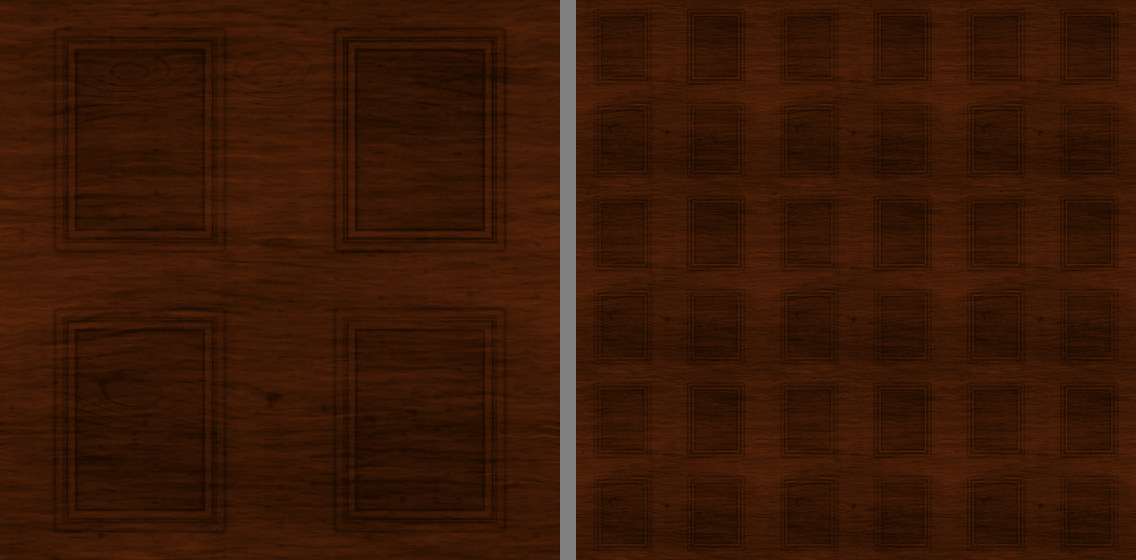
Left: one tile. Right: repeated 3 by 3.
This texture is drawn by a three.js fragment shader. Its source:

```glsl
// Dark stained wood wainscot: two by two raised panels with grooved mouldings.
// Wrapping noise, stretched sideways, makes the grain; a rounded box distance
// per cell cuts the grooves, and soft bumps bend the grain into loops.

varying vec2 vUv;

const float TAU = 6.2831853;

float hash(vec2 p) {
  return fract(sin(dot(p, vec2(127.1, 311.7))) * 43758.5453);
}

// Value noise on a grid of whole cells, so it wraps at the canvas edges
float noise(vec2 uv, vec2 cells, float seed) {
  vec2 p = uv * cells;
  vec2 i = floor(p);
  vec2 f = p - i;
  f = f * f * (3.0 - 2.0 * f);
  vec2 a = mod(i, cells);
  vec2 b = mod(i + 1.0, cells);
  return mix(mix(hash(a + seed), hash(vec2(b.x, a.y) + seed), f.x),
             mix(hash(vec2(a.x, b.y) + seed), hash(b + seed), f.x), f.y);
}

// Shortest offset from a centre on the repeating canvas
vec2 wrapOffset(vec2 uv, vec2 centre) {
  return fract(uv - centre + 0.5) - 0.5;
}

float roundBox(vec2 p, vec2 halfSize, float radius) {
  vec2 q = abs(p) - halfSize + radius;
  return length(max(q, 0.0)) + min(max(q.x, q.y), 0.0) - radius;
}

float groove(float x, float width) {
  return exp(-x * x / (width * width));
}

// Brightness of the bare wood, about 0.57 on average
float woodTone(vec2 uv) {
  // Four loop figures that push the grain apart
  float bump = 0.0;
  for (int i = 0; i < 4; i++) {
    float n = float(i);
    vec2 centre = vec2(0.24 + 0.24 * mod(n, 2.0), n < 2.0 ? 0.865 : 0.285);
    vec2 q = wrapOffset(uv, centre) / vec2(0.085, 0.038);
    bump += exp(-dot(q, q)) * (n < 2.0 ? 1.0 : 0.6);
  }

  // Bent grain, with a tighter ripple near the left and right edges
  float ripple = pow(0.5 + 0.5 * cos(TAU * uv.x), 6.0);
  vec2 g = uv;
  g.y += 0.014 * noise(uv, vec2(4.0, 7.0), 3.0) + 0.01 * bump;
  g.y += 0.005 * noise(uv, vec2(14.0, 20.0), 8.0);
  g.y += 0.008 * ripple * noise(uv, vec2(36.0, 24.0), 12.0);

  // Broad bands of stain, warm across the middle rail and the side edges
  float tone = 0.575 - 0.075 * cos(TAU * (uv.y - 0.05));
  tone += 0.07 * groove(uv.y - 0.49, 0.06);
  tone += 0.07 * ripple * (0.5 - 0.5 * cos(TAU * uv.y));
  tone += 0.16 * (noise(g, vec2(2.0, 6.0), 21.0) - 0.5);
  tone += 0.17 * (noise(g, vec2(3.0, 24.0), 25.0) - 0.5);

  // Fine fibres
  tone += 0.18 * (noise(g, vec2(5.0, 80.0), 31.0) - 0.5);
  tone += 0.24 * (noise(g, vec2(12.0, 160.0), 37.0) - 0.5);
  tone += 0.22 * (noise(g, vec2(44.0, 256.0), 41.0) - 0.5);
  tone += 0.12 * (noise(g, vec2(160.0, 320.0), 43.0) - 0.5);

  // Glowing streaks and dark pores
  float patches = noise(g, vec2(4.0, 9.0), 47.0);
  tone += 0.32 * patches * smoothstep(0.68, 1.0, noise(g, vec2(9.0, 130.0), 53.0));
  tone -= 0.24 * smoothstep(0.74, 1.0, noise(g, vec2(50.0, 220.0), 59.0));

  // Growth rings, sharp and strongest around the loops
  float height = 30.0 * uv.y + 3.6 * bump + 2.6 * noise(uv, vec2(3.0, 5.0), 61.0)
               + 0.5 * noise(uv, vec2(12.0, 24.0), 63.0);
  float ring = pow(0.5 + 0.5 * cos(TAU * height), 14.0);
  float ringMask = smoothstep(0.5, 0.9, noise(uv, vec2(6.0, 11.0), 67.0));
  tone -= ring * (0.2 * ringMask + 0.16 * min(1.5 * bump, 1.0));

  // A short row of shrinking knots
  for (int i = 0; i < 3; i++) {
    float n = float(i);
    vec2 q = wrapOffset(uv, vec2(0.488 + 0.09 * n, 0.29 - 0.018 * n));
    q += 0.012 * (noise(uv, vec2(70.0, 70.0), 71.0) - 0.5);
    float size = 0.011 / (1.0 + 0.5 * n);
    tone -= 0.36 / (1.0 + 0.6 * n) * groove(length(q * vec2(1.0, 1.2)), size);
    tone -= 0.12 * groove(length(q * vec2(0.25, 1.5)), size);
  }
  return tone;
}

void main() {
  vec2 cell = floor(vUv * 2.0);
  vec2 p = (fract(vUv * 2.0) - 0.5) * 0.5;
  float d = roundBox(p, vec2(0.1523, 0.199), 0.009);
  float depth = 1.0 + 0.35 * cell.x * cell.y; // upper right is cut deeper

  // Moulding lines, from the outer edge inwards
  float shade = 0.24 * groove(d, 0.0026) + 0.06 * groove(d, 0.01);
  shade += 0.25 * groove(d + 0.0165, 0.0018);
  shade += 0.34 * groove(d + 0.0225, 0.0021);
  shade += 0.36 * groove(d + 0.038, 0.0023);
  shade += 0.07 * groove(d + 0.02, 0.009);

  // Sunken field, darkest along its border
  float field = smoothstep(-0.0365, -0.0395, d);
  shade += field * (0.15 + 0.08 * exp((d + 0.038) / 0.014));
  shade += 0.03 * smoothstep(0.002, -0.002, d);
  shade -= 0.05 * groove(d + 0.031, 0.003) + 0.03 * groove(d + 0.009, 0.004);

  // Worn stain softens the grooves here and there
  shade *= depth * (0.8 + 0.4 * noise(vUv, vec2(9.0, 40.0), 83.0));

  float tone = clamp(woodTone(vUv) - shade, 0.0, 1.0);
  vec3 wood = mix(vec3(0.115, 0.043, 0.0), vec3(0.335, 0.138, 0.036), tone);
  gl_FragColor = vec4(wood, 1.0);
}
```
